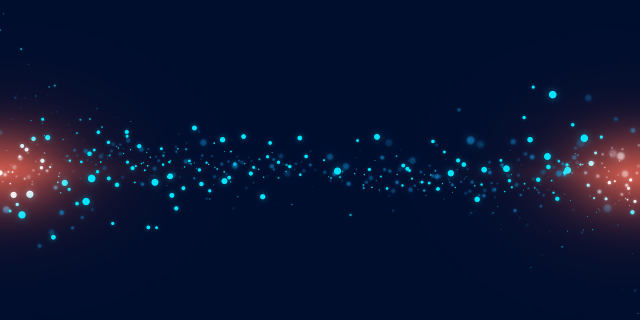
Reproduce this background procedurally as a WebGL 2 fragment shader.

```glsl
#version 300 es
precision highp float;
// Glowing particles drifting between two warm lights at the left and right edges.
// Three hashed swarms (orbs, a thin stream and dust) follow curves in u = -1..1,
// and each dot is a smooth disc with a halo that whitens inside the lights.

uniform vec2 u_resolution;
out vec4 fragColor;

const vec3 NAVY = vec3(0.0, 0.055, 0.182);
const vec3 EMBER = vec3(0.76, 0.33, 0.29);
const vec3 PLUM = vec3(0.30, 0.10, 0.16);
const vec3 CYAN = vec3(0.0, 0.90, 1.0);
const vec3 AZURE = vec3(0.06, 0.52, 0.78);
const vec3 PALE = vec3(1.0, 0.94, 0.95);

const float LEFT_LIGHT_Y = 0.465;
const float RIGHT_LIGHT_Y = 0.455;
const vec2 LIGHT_SIZE = vec2(0.21, 0.125);
const vec2 HAZE_SIZE = vec2(0.36, 0.23);
const vec2 STREAK_SIZE = vec2(0.42, 0.035);

const int ORBS = 0;
const int STREAM = 1;
const int DUST = 2;
const int ORB_COUNT = 125;
const int STREAM_COUNT = 230;
const int DUST_COUNT = 190;
const float HALO_REACH = 3.6;

// Four random values in 0..1 from a pair of integers.
vec4 hash4(int index, int seed) {
    uvec4 v = uvec4(index, seed, index + seed, 17) * 1664525u + 1013904223u;
    for (int k = 0; k < 2; k++) {
        v.x += v.y * v.w;
        v.y += v.z * v.x;
        v.z += v.x * v.y;
        v.w += v.y * v.z;
        v ^= v >> 16u;
    }
    return vec4(v >> 8u) / 16777216.0;
}

float bell(vec2 offset, vec2 size) {
    vec2 q = offset / size;
    return exp(-dot(q, q));
}

// Strengths of the core, haze and horizontal streak of both edge lights.
vec3 edgeLights(vec2 p, float width) {
    vec2 a = p - vec2(0.0, LEFT_LIGHT_Y);
    vec2 b = p - vec2(width, RIGHT_LIGHT_Y);
    return vec3(bell(a, LIGHT_SIZE) + bell(b, LIGHT_SIZE),
                bell(a, HAZE_SIZE) + bell(b, HAZE_SIZE),
                bell(a, STREAK_SIZE) + bell(b, STREAK_SIZE));
}

// Height of a particle at position u along the band.
float swarmHeight(int swarm, float u, vec4 r) {
    float scatter = (r.x + r.y + r.z - 1.5) * 1.3;
    float u2 = u * u;
    if (swarm == ORBS)
        return 0.485 + 0.065 * u - 0.025 * u2 + scatter * (0.085 + 0.085 * u2);
    if (swarm == STREAM)
        return 0.465 - 0.038 * sin(3.14 * u) + scatter * (0.028 + 0.07 * u2);
    return 0.465 - u2 * u * (0.06 + 0.46 * r.w * r.w) + scatter * 0.11;
}

float swarmRadius(int swarm, float r) {
    if (swarm == ORBS) return mix(0.0045, 0.0125, r * r);
    if (swarm == STREAM) return mix(0.0018, 0.0072, r * r);
    return mix(0.0012, 0.0038, r * r * r);
}

// Blend one swarm over the colour beneath it.
vec3 drawSwarm(vec3 col, vec2 p, float width, float warmth, int swarm, int count) {
    float pixel = 1.0 / u_resolution.y;
    for (int i = 0; i < count; i++) {
        vec4 r = hash4(i, swarm * 101 + 7);
        vec4 s = hash4(i, swarm * 101 + 53);
        float t = (float(i) + s.x) / float(count) * 2.0 - 1.0;
        float u = sign(t) * pow(abs(t), 0.78);
        vec2 centre = vec2((0.5 + 0.5 * u) * width, swarmHeight(swarm, u, r));
        float radius = swarmRadius(swarm, s.y);
        float d = length(p - centre);
        if (d > radius * HALO_REACH + pixel) continue;

        // Some dots are sharp and bright, the others dim and out of focus.
        float sharp = step(swarm == ORBS ? 0.38 : 0.6, s.z);
        float blur = mix(radius * 0.35, 0.0, sharp) + pixel * 0.7;
        float disc = 1.0 - smoothstep(radius - blur, radius + blur, d);
        float halo = exp(-0.4 * d * d / (radius * radius));
        float strength = mix(0.25 + 0.5 * s.w, 1.0, sharp);
        if (swarm == DUST) strength *= 0.65;
        vec3 tint = mix(mix(AZURE, CYAN, sharp), PALE, smoothstep(0.15, 0.75, warmth));
        col = mix(col, tint, max(disc, halo * 0.2) * strength);
    }
    return col;
}

void main() {
    vec2 p = gl_FragCoord.xy / u_resolution.y;
    float width = u_resolution.x / u_resolution.y;

    // Dark ground with the warm edge lights
    vec3 light = edgeLights(p, width);
    vec3 col = mix(NAVY, PLUM, 0.38 * light.y);
    col = mix(col, EMBER, min(0.88 * light.x + 0.16 * light.z, 1.0));

    // Particles from the finest to the largest
    col = drawSwarm(col, p, width, light.x, DUST, DUST_COUNT);
    col = drawSwarm(col, p, width, light.x, STREAM, STREAM_COUNT);
    col = drawSwarm(col, p, width, light.x, ORBS, ORB_COUNT);
    fragColor = vec4(col, 1.0);
}
```
